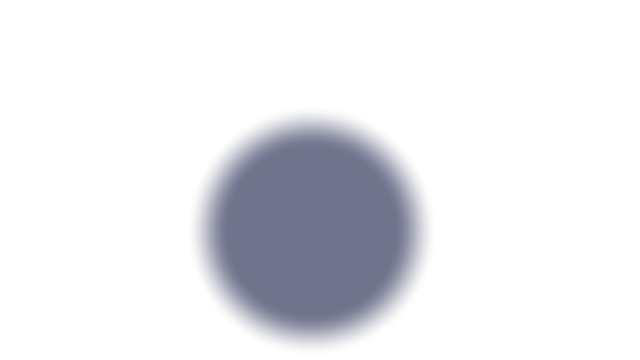
Write a WebGL 1 fragment shader that draws this background.

```glsl
precision highp float;
// A soft slate disc on a plain white ground, a little below the middle.
// The distance to the disc's rim drives one smooth blend between the colours.
// Lengths are in canvas heights; x is measured from the vertical centre line.

#define DISC_CENTER vec2(-0.023, 0.359)
#define DISC_RADIUS 0.289
#define EDGE_SOFTNESS 0.061
#define DISC_COLOR vec3(0.435, 0.451, 0.549)
#define GROUND_COLOR vec3(1.0)

uniform vec2 u_resolution;

// Signed distance to a circle: negative inside, positive outside.
float circleDistance(vec2 point, vec2 center, float radius) {
  return length(point - center) - radius;
}

void main() {
  // Canvas position, centred in x and rising from the bottom edge in y
  vec2 point = (gl_FragCoord.xy - vec2(0.5 * u_resolution.x, 0.0)) / u_resolution.y;

  // Blurred rim, spread evenly to both sides of the radius
  float rim = circleDistance(point, DISC_CENTER, DISC_RADIUS);
  float coverage = 1.0 - smoothstep(-EDGE_SOFTNESS, EDGE_SOFTNESS, rim);

  gl_FragColor = vec4(mix(GROUND_COLOR, DISC_COLOR, coverage), 1.0);
}
```
